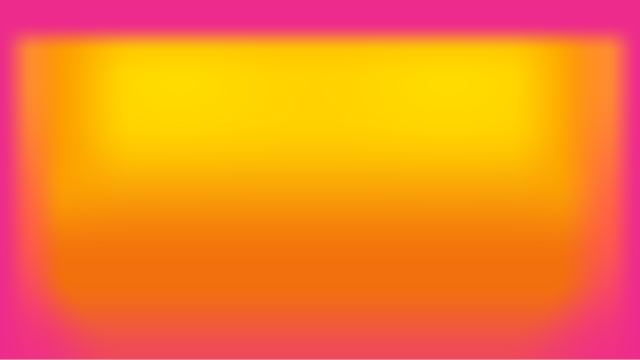
Write a Shadertoy shader that draws this background.

```glsl
// A warm gold-to-orange glow panel with a soft magenta frame.

#define FRAME_SIDE 0.052
#define FRAME_TOP_START 0.855
#define FRAME_TOP_END 0.938
#define GLOW_HEIGHT 0.77
#define GLOW_STRENGTH 0.8
#define BASE_LINE 0.003

const vec3 MAGENTA   = vec3(0.93, 0.17, 0.55);
const vec3 CORAL     = vec3(0.935, 0.28, 0.37);
const vec3 TANGERINE = vec3(0.95, 0.44, 0.05);
const vec3 AMBER     = vec3(0.99, 0.60, 0.0);
const vec3 GOLD      = vec3(1.0, 0.815, 0.0);
const vec3 LEMON     = vec3(1.0, 0.87, 0.0);

// One at zero distance, falling smoothly to nothing at the far limit.
float fade(float near, float far, float d) {
    return 1.0 - smoothstep(near, far, d);
}

// Wide elliptical glow around a centre.
float glow(vec2 uv, vec2 centre) {
    vec2 d = (uv - centre) / vec2(0.13, 0.14);
    return exp(-dot(d, d));
}

// Vertical ramp: coral, tangerine, then gold.
vec3 panelRamp(float height) {
    vec3 color = mix(CORAL, TANGERINE, smoothstep(-0.02, 0.23, height));
    return mix(color, GOLD, smoothstep(0.25, 0.68, height));
}

// Colour of the side rims, peach above and magenta below.
vec3 rimRamp(float height) {
    vec3 color = mix(vec3(0.94, 0.19, 0.52), vec3(1.0, 0.36, 0.28),
                     smoothstep(0.0, 0.38, height));
    return mix(color, vec3(1.0, 0.55, 0.19), smoothstep(0.3, 0.8, height));
}

void mainImage(out vec4 fragColor, in vec2 fragCoord) {
    vec2 uv = fragCoord / iResolution.xy;
    float side = min(uv.x, 1.0 - uv.x);
    float rightHalf = step(0.5, uv.x);

    // Panel with two bright spots and darker flanks
    vec3 color = panelRamp(uv.y);
    float spots = glow(uv, vec2(0.28, GLOW_HEIGHT)) + glow(uv, vec2(0.70, GLOW_HEIGHT));
    color = mix(color, LEMON, min(spots, 1.0) * GLOW_STRENGTH);
    float flank = fade(0.07, 0.21, side) * smoothstep(0.3, 0.6, uv.y);
    color = mix(color, AMBER, flank);
    color = mix(color, AMBER, 0.2 * smoothstep(0.78, 0.88, uv.y));

    // Side rims spread towards the lower corners
    float rimWidth = 0.105 + 0.025 * rightHalf + 0.085 * fade(0.0, 0.25, uv.y);
    color = mix(color, rimRamp(uv.y), fade(0.04, rimWidth, side));

    // Magenta frame on the sides and top
    float sideFrame = fade(0.0, FRAME_SIDE, side);
    float topFrame = smoothstep(FRAME_TOP_START, FRAME_TOP_END, uv.y);
    color = mix(color, MAGENTA, 1.0 - (1.0 - sideFrame) * (1.0 - topFrame));

    // Pale hairline at the base
    color = mix(color, vec3(0.97, 0.62, 0.66), 0.7 * fade(0.5 * BASE_LINE, BASE_LINE, uv.y));

    fragColor = vec4(color, 1.0);
}
```
